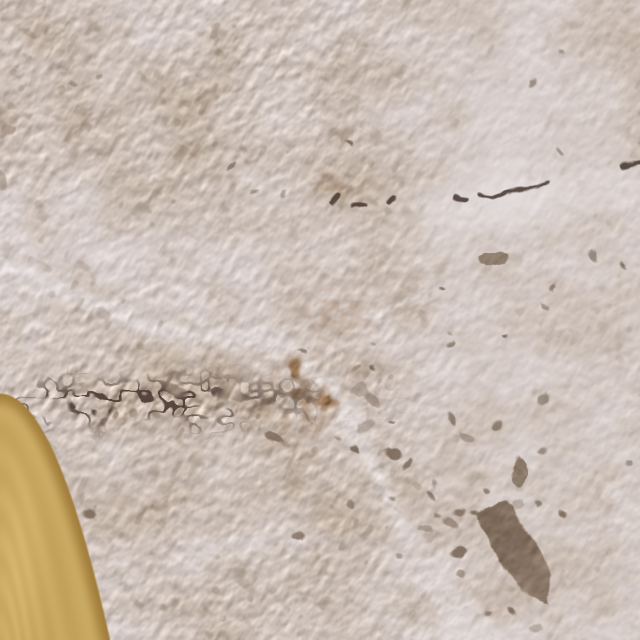
This texture is drawn by a Shadertoy shader. Its source:

```glsl
// Weathered pale stone with veins, a crusty dark seam, cracks, chips and a fold of gold cloth.
#define GRAIN_SCALE 105.0
#define GRAIN_AMOUNT 0.135
#define SPECK_CELLS 30.0
#define SOFT 0.0022
#define PALE vec3(0.850, 0.812, 0.802)
#define BEIGE vec3(0.765, 0.705, 0.655)
#define WHITE vec3(0.895, 0.870, 0.870)
#define RUST vec3(0.56, 0.41, 0.27)
#define UMBER vec3(0.30, 0.235, 0.21)
#define CHIP vec3(0.50, 0.425, 0.36)
#define GOLD vec3(0.79, 0.665, 0.385)

float hash(vec2 p) {
    vec3 q = fract(p.xyx * 0.1031);
    q += dot(q, q.yzx + 33.33);
    return fract((q.x + q.y) * q.z);
}

float noise(vec2 p) {
    vec2 i = floor(p), f = fract(p);
    f = f * f * (3.0 - 2.0 * f);
    return mix(mix(hash(i), hash(i + vec2(1, 0)), f.x),
               mix(hash(i + vec2(0, 1)), hash(i + vec2(1, 1)), f.x), f.y);
}

float fbm(vec2 p) {
    float sum = 0.0, amp = 0.5;
    for (int i = 0; i < 5; i++, amp *= 0.5) {
        sum += amp * noise(p);
        p = mat2(1.6, 1.2, -1.2, 1.6) * p + 17.3;
    }
    return sum;
}

float blob(vec2 p, float x, float y, float rx, float ry) {
    vec2 d = (p - vec2(x, y)) / vec2(rx, ry);
    return exp(-dot(d, d));
}

float segment(vec2 p, vec2 a, vec2 b) {
    vec2 ab = b - a;
    return length(p - a - ab * clamp(dot(p - a, ab) / dot(ab, ab), 0.0, 1.0));
}

float below(float edge, float width, float x) {
    return 1.0 - smoothstep(edge - width, edge + width, x);
}

const vec2 VEIN[7] = vec2[7](vec2(0, 0.59), vec2(0.13, 0.53), vec2(0.27, 0.475),
    vec2(0.43, 0.465), vec2(0.53, 0.39), vec2(0.585, 0.26), vec2(0.64, 0.16));
const vec4 CRACK[7] = vec4[7](vec4(0.712, 0.69, 0.728, 0.686), vec4(0.75, 0.697, 0.77, 0.694),
    vec4(0.77, 0.694, 0.855, 0.714), vec4(0.975, 0.74, 1.01, 0.748), vec4(0.55, 0.677, 0.57, 0.678),
    vec4(0.605, 0.683, 0.615, 0.69), vec4(0.517, 0.682, 0.53, 0.695));
const vec2 SHARD[7] = vec2[7](vec2(0.74, 0.199), vec2(0.781, 0.121), vec2(0.82, 0.073),
    vec2(0.857, 0.053), vec2(0.859, 0.102), vec2(0.833, 0.154), vec2(0.79, 0.216));

// Scattered slanted flecks, densest at the lower right
float specks(vec2 p) {
    float cover = 0.0;
    for (int k = 0; k < 9; k++) {
        vec2 cell = floor(p * SPECK_CELLS) + vec2(k % 3 - 1, k / 3 - 1);
        vec2 c = (cell + vec2(hash(cell + 3.1), hash(cell + 8.7))) / SPECK_CELLS;
        float density = 0.02 + 0.22 * blob(c, 0.78, 0.26, 0.24, 0.26)
            + 0.35 * below(0.04, 0.03, segment(c, vec2(0.55, 0.4), vec2(0.66, 0.2)));
        float size = mix(0.003, 0.01, pow(hash(cell + 21.0), 2.0));
        float angle = 2.2 + 1.6 * hash(cell + 5.0);
        vec2 axis = vec2(cos(angle), sin(angle)), d = p - c;
        float r = length(vec2(dot(d, axis) * 0.6, dot(d, vec2(-axis.y, axis.x))));
        float mark = below(size, SOFT, r) * mix(0.35, 0.95, hash(cell + 13.0));
        cover = max(cover, mark * step(hash(cell), density));
    }
    return cover;
}

void mainImage(out vec4 fragColor, in vec2 fragCoord) {
    vec2 p = fragCoord / iResolution.y;
    float cloud = fbm(p * 5.0 + 2.0), mottle = fbm(p * 17.0 + 40.0);
    vec2 warp = vec2(fbm(p * 30.0), fbm(p * 30.0 + 60.0)) - 0.48, w = p + warp * 0.024;

    // Broad stains, a shaded ledge and white patches
    float ledge = smoothstep(0.155, 0.172, w.y) * below(0.27, 0.1, w.y) * below(0.6, 0.03, w.x);
    float tone = 1.3 * (cloud + mottle) - 0.89 + 0.38 * ledge + 0.3 * blob(p, 0.22, 0.83, 0.13, 0.1)
        + 0.34 * blob(p, 0.43, 0.62, 0.22, 0.13) + 0.45 * blob(w, 0.3, 0.4, 0.24, 0.055)
        + 0.22 * blob(p, 0.75, 0.25, 0.07, 0.16);
    vec3 col = mix(PALE, BEIGE, clamp(tone, 0.0, 1.15));
    float halo = blob(p - vec2(0, 0.15 * (p.x - 0.8)), 0.79, 0.69, 0.18, 0.055);
    float patches = smoothstep(0.48, 0.66, fbm(p * 9.0 + 80.0)) * smoothstep(0.5, 0.75, p.x);
    col = mix(col, WHITE, min(0.8 * halo + 0.6 * patches * below(0.4, 0.15, p.y), 0.9));

    // Pale veins
    float vein = segment(w, vec2(0.51, 0.45), vec2(0.68, 0.56)) + 0.006;
    for (int i = 0; i < 6; i++) vein = min(vein, segment(w, VEIN[i], VEIN[i + 1]));
    col = mix(col, WHITE, 0.6 * exp(-vein * vein * 4000.0) * (0.5 + mottle));

    // Rust near the end of the seam
    float rust = 0.5 * blob(w, 0.47, 0.375, 0.07, 0.045) + 0.25 * blob(w, 0.53, 0.51, 0.07, 0.04)
        + 0.8 * blob(w, 0.457, 0.415, 0.012, 0.026) + 0.9 * blob(w, 0.507, 0.373, 0.013, 0.008)
        + 0.3 * blob(w, 0.53, 0.71, 0.04, 0.03);
    col = mix(col, RUST, min(rust * smoothstep(0.25, 0.75, noise(p * 65.0)), 0.85));

    // Embossed slanted grain, pits and dark crust
    vec2 q = vec2(dot(p, vec2(0.85, -0.5)), dot(p, vec2(0.36, 0.61))) * GRAIN_SCALE, lit = vec2(0.55, -0.4);
    float relief = noise(q) - noise(q + lit) + 0.5 * (noise(q * 1.9) - noise(q * 1.9 + lit));
    float seam = blob(w, 0.22, 0.372, 0.24, 0.034);
    float rough = mix(1.05, 0.6, smoothstep(0.45, 0.8, p.x)) * (0.5 + cloud) * (1.0 - 0.5 * halo) + 1.1 * seam;
    col += GRAIN_AMOUNT * rough * relief;
    float pits = smoothstep(0.66, 0.92, noise(q * 0.85 + 31.0)) * smoothstep(0.38, 0.62, mottle);
    col = mix(col, CHIP, 0.3 * pits * rough);
    float crust = below(0.105, 0.065, abs(noise(w * vec2(62, 78)) - 0.5));
    crust *= smoothstep(0.28, 0.6, noise(p * 33.0 + 9.0));
    col = mix(col, UMBER, min(1.25 * crust * seam, 0.92));

    // Flecks, pebbles, the large shard and broken cracks
    col = mix(col, CHIP * 0.95, specks(w));
    float pebble = smoothstep(0.3, 0.45, blob(w, 0.768, 0.594, 0.022, 0.011) + blob(w, 0.808, 0.262, 0.014, 0.025));
    float shard = -1.0, crack = 1.0;
    for (int i = 0; i < 7; i++) {
        vec2 edge = normalize(SHARD[(i + 1) % 7] - SHARD[i]);
        shard = max(shard, dot(p + warp * 0.018 - SHARD[i], vec2(edge.y, -edge.x)));
        crack = min(crack, segment(p + warp * 0.016, CRACK[i].xy, CRACK[i].zw));
    }
    vec3 chip = CHIP + 0.22 * (mottle - 0.48) + 0.07 * relief;
    col = mix(col, chip, max(0.85 * pebble, 0.96 * below(0.0, SOFT, shard)));
    col = mix(col, UMBER, 0.9 * below(0.0015 + 0.003 * noise(p * 80.0), SOFT, crack));

    // Gold cloth with a darker turned edge
    float inside = (0.385 - 13.0 * p.x * p.x - p.y) / length(vec2(1, 26.0 * p.x));
    float turn = 0.75 * below(0.015, 0.015, inside) + 0.09 + 0.09 * cos(inside * 95.0 + 1.5 * p.y);
    vec3 cloth = mix(GOLD, vec3(0.62, 0.48, 0.22), turn) + 0.05 * blob(p, 0.03, 0.12, 0.035, 0.15);
    col = mix(col, cloth, smoothstep(-SOFT, SOFT, inside));
    fragColor = vec4(clamp(col, 0.0, 1.0), 1.0);
}
```
